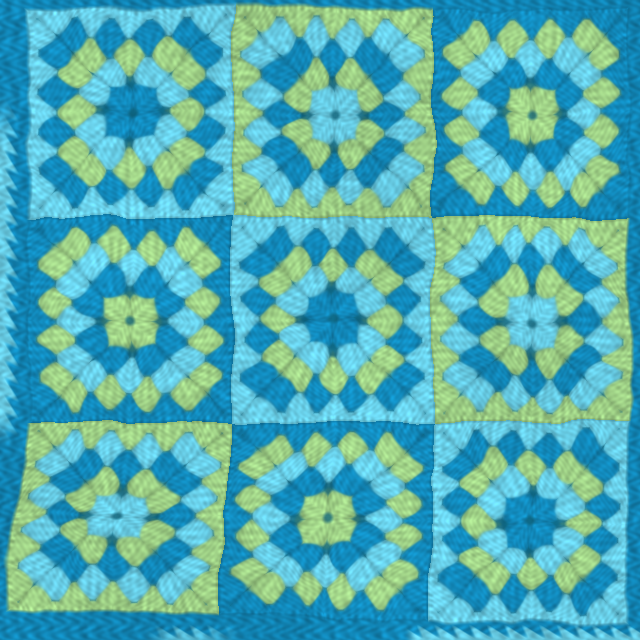
Write a WebGL 1 fragment shader that draws this pattern.

```glsl
precision highp float;
// A crocheted blanket of 3 by 3 granny squares in blue, aqua and green yarn.
// Each square has five rounds of stitch clusters, found by folding the cell into
// one wedge; the three yarns rotate from square to square along the diagonals.
uniform vec2 u_resolution;

float hash(vec2 p) {
  return fract(sin(dot(p, vec2(127.1, 311.7))) * 4375.85);
}

float noise(vec2 p) {
  vec2 i = floor(p), f = fract(p);
  f = f * f * (3.0 - 2.0 * f);
  return mix(mix(hash(i), hash(i + vec2(1, 0)), f.x),
             mix(hash(i + vec2(0, 1)), hash(i + vec2(1, 1)), f.x), f.y);
}

vec3 yarnColor(float index) {
  float i = mod(index + 0.5, 3.0);
  if (i < 1.0) return vec3(0.07, 0.55, 0.75);
  if (i < 2.0) return vec3(0.42, 0.83, 0.93);
  return vec3(0.64, 0.84, 0.54);
}

// Canvas to grid units, rows counted downwards, with the sag of soft cloth.
vec2 clothGrid(vec2 uv) {
  vec2 g = (vec2(uv.x, 1.0 - uv.y) - vec2(0.043, 0.013)) / vec2(0.3134, 0.3203);
  g -= vec2(0.027, 0.022) * sin(g * 1.0472);
  float slump = (1.0 - smoothstep(0.1, 0.36, uv.y)) * max(0.84 - uv.x, 0.0);
  g += slump * vec2(0.13, 0.08);
  g += 0.035 * (vec2(noise(uv * 13.0), noise(uv * 13.0 + 40.0)) - 0.5);
  return g + 0.018 * (vec2(noise(uv * 40.0), noise(uv * 40.0 + 70.0)) - 0.5);
}

// Fan-shaped cluster: x is the distance to its edge, y the shade of its strands.
vec2 cluster(vec2 q, vec2 center, vec2 axis) {
  vec2 r = q - center;
  float along = dot(r, axis);
  float across = dot(r, vec2(axis.y, -axis.x)) / clamp(1.0 + 3.5 * along, 0.6, 1.4);
  float d = length(vec2(across, along * 0.87)) - 0.067;
  float strands = 0.6 * cos(across * 143.0) + 0.4 * sin(along * 230.0 + across * 150.0);
  return vec2(d, strands);
}

vec3 grannySquare(vec2 p, float kind) {
  vec2 q = abs(p);
  if (q.x > q.y) q = q.yx;
  vec3 sum = vec3(0.0);
  float total = 0.0, nearest = 1.0;
  for (int n = 1; n <= 5; n++) {
    float k = float(n);
    // Clusters of neighbouring rounds are staggered like bricks.
    float offset = 0.09 * mod(k - 1.0, 2.0);
    float t = offset + 0.18 * floor((q.x - offset) / 0.18 + 0.5);
    t = min(t, 0.09 * (k - 1.0));
    float corner = step(0.09 * (k - 1.0) - 0.01, t);
    vec2 center = vec2(t, 0.09 * k);
    vec2 axis = normalize(vec2(0.45 * corner, 1.0));
    if (n == 1) {
      center = vec2(0.056);
      axis = vec2(0.7071);
    }
    vec2 c = cluster(q, center, axis);
    if (n == 5) c.x = min(c.x, 0.462 - q.y);
    float weight = exp(-190.0 * c.x);
    float shade = 1.0 + 0.07 * c.y - 0.1 * smoothstep(-0.03, 0.005, c.x);
    sum += weight * shade * yarnColor(k - 1.0 + kind);
    total += weight;
    nearest = min(nearest, c.x);
  }
  vec3 col = sum / total;
  // Gaps between clusters, the ring at the middle and the sewn rim.
  float gap = smoothstep(0.002, 0.02, nearest);
  gap = max(gap, 1.0 - smoothstep(0.01, 0.035, length(p)));
  col = mix(col, vec3(0.05, 0.37, 0.46), 0.75 * gap);
  float rim = smoothstep(0.465, 0.48, q.y);
  col *= 1.0 + 0.06 * rim * sin(q.x * 190.0);
  return col * (1.0 - 0.15 * smoothstep(0.485, 0.5, q.y));
}

// Edging: blue stitches with a broken aqua fringe at the left and bottom.
vec3 edging(vec2 uv) {
  float stitch = sin(uv.x * 260.0 + 2.0 * sin(uv.y * 190.0)) * sin(uv.y * 260.0);
  vec3 col = yarnColor(0.0) * (0.94 + 0.12 * stitch);
  float teeth = 0.007 * sin((uv.x + uv.y) * 230.0);
  float left = 1.0 - smoothstep(0.012, 0.024, uv.x + teeth);
  left *= smoothstep(0.3, 0.36, uv.y) * (1.0 - smoothstep(0.76, 0.86, uv.y));
  float bottom = 1.0 - smoothstep(0.008, 0.018, uv.y + teeth);
  bottom *= smoothstep(0.35, 0.5, noise(vec2(uv.x * 7.0, 3.0)));
  return mix(col, yarnColor(1.0) * (0.95 + 0.1 * stitch), max(left, bottom));
}

void main() {
  vec2 uv = gl_FragCoord.xy / u_resolution;
  vec2 g = clothGrid(uv);
  vec2 cell = clamp(floor(g), 0.0, 2.0);
  vec3 square = grannySquare(g - cell - 0.5, cell.x - cell.y + 3.0);
  vec2 inset = min(g, 3.0 - g);
  float inside = smoothstep(-0.012, 0.012, min(inset.x, inset.y));
  vec3 col = mix(edging(uv), square, inside);
  // Fuzz of the yarn and soft uneven light.
  col *= 0.91 + 0.16 * noise(uv * 150.0);
  col *= 0.96 + 0.08 * noise(uv * 5.0 + 9.0);
  gl_FragColor = vec4(col, 1.0);
}
```
